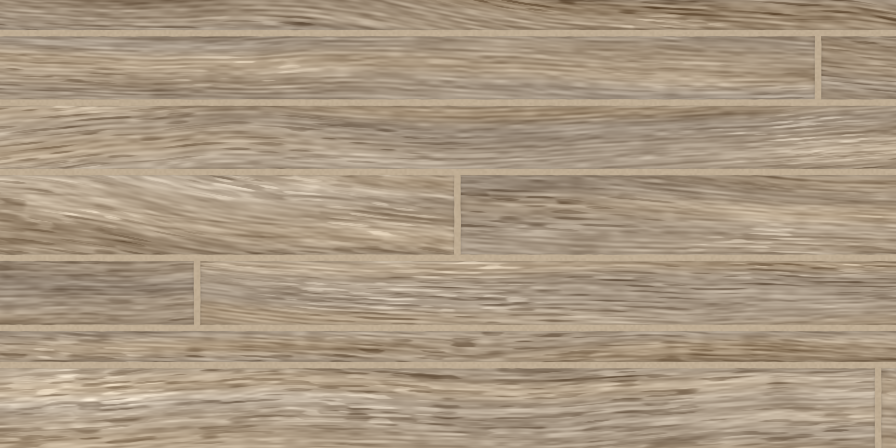
This texture is drawn by a WebGL 2 fragment shader. Its source:

```glsl
#version 300 es
precision highp float;
// Weathered oak planks in uneven courses, set with pale sandy grout.

#define GROUT_HALF 0.0074   // half width of a grout line
#define GROUT_WOBBLE 0.0007 // raggedness of plank edges
#define WAVE 0.075          // bending of the grain
#define FIGURE 0.15         // strength of broad bands
#define RINGS 0.09          // strength of growth lines
#define VEINS 0.065         // darkness of thin continuous veins
#define FIBRE 0.17          // strength of fine fibres
#define PORES 0.13          // darkness of thin pores
#define SCUFF 0.12          // brightness of chalky wear

uniform vec2 u_resolution;
out vec4 fragColor;

const vec3 OAK = vec3(0.655, 0.587, 0.504);
const vec3 GROUT = vec3(0.750, 0.677, 0.577);
const vec3 OCHRE = vec3(0.020, 0.004, -0.022);

// Each course: top edge, joint position, tone left and right of the joint
const int COURSES = 7;
const vec4 COURSE[COURSES] = vec4[](
    vec4(0.185, 1.960, 0.030, 0.010),
    vec4(0.268, 9.000, -0.010, 0.0),
    vec4(0.4245, 0.440, -0.035, -0.018),
    vec4(0.616, 1.021, 0.028, 0.005),
    vec4(0.771, 9.000, 0.005, 0.0),
    vec4(0.926, 1.826, -0.015, -0.025),
    vec4(1.200, 9.000, -0.010, 0.0));

float hash(vec2 p) {
    return fract(sin(dot(p, vec2(127.1, 311.7))) * 43758.5);
}

float noise(vec2 p) {
    vec2 i = floor(p), f = fract(p);
    f = f * f * (3.0 - 2.0 * f);
    return mix(mix(hash(i), hash(i + vec2(1, 0)), f.x),
               mix(hash(i + vec2(0, 1)), hash(i + vec2(1, 1)), f.x), f.y);
}

// Noise centred on zero
float ripple(vec2 p) {
    return noise(p) - 0.5;
}

vec3 wood(vec2 p, vec2 seed, float tone) {
    // Bend and tilt the grain gently, differently in every plank
    float tilt = (hash(seed) - 0.5) * 0.08;
    vec2 q = p + seed;
    q.y += WAVE * ripple(p * vec2(1.7, 2.6) + seed) + tilt * p.x;
    q.y += 0.005 * ripple(p * vec2(8.0, 9.0) + seed);
    vec2 slant = q + vec2(0.0, (hash(seed + 3.0) - 0.4) * 0.12 * p.x);

    // Broad figure and growth lines
    float v = tone;
    v += FIGURE * ripple(q * vec2(1.0, 19.0));
    v += RINGS * ripple(q * vec2(1.6, 62.0) + 7.0);

    // Long thin veins follow the contours of a slow field
    float contour = abs(fract(3.0 * noise(q * vec2(0.9, 15.0) + 11.0)) - 0.5);
    float presence = smoothstep(0.35, 0.7, noise(q * vec2(2.5, 21.0) + 23.0));
    v -= VEINS * presence * (1.0 - smoothstep(0.0, 0.13, contour));

    // Crisp fibres, long and short
    v += FIBRE * ripple(slant * vec2(8.0, 185.0) + 19.0);
    v += 0.12 * ripple(slant * vec2(34.0, 215.0) + 31.0);

    // Hairline pores gather in some bands
    float band = smoothstep(0.25, 0.75, noise(q * vec2(1.3, 15.0) + 43.0));
    v -= PORES * band * smoothstep(0.6, 0.8, noise(slant * vec2(15.0, 175.0) + 3.0));
    v += 0.02 * band;

    // Chalky wear in scattered patches
    float patches = smoothstep(0.6, 0.85, noise(p * vec2(3.0, 14.0) + seed * 1.7));
    v += SCUFF * patches * smoothstep(0.56, 0.78, noise(slant * vec2(20.0, 180.0) + 57.0));

    float warmth = ripple(q * vec2(0.9, 24.0) + 71.0) * 1.6;
    return OAK + v * vec3(0.99, 1.03, 1.03) + OCHRE * warmth;
}

void main() {
    vec2 p = gl_FragCoord.xy / u_resolution.y;
    float pixel = 1.0 / u_resolution.y;

    // Find the course and its lower edge
    int row = 0;
    float base = -1.0;
    for (int i = 0; i < COURSES - 1; i++) {
        if (p.y > COURSE[i].x) {
            row = i + 1;
            base = COURSE[i].x;
        }
    }
    vec4 course = COURSE[row];
    float side = step(course.y, p.x);
    vec2 seed = vec2(float(row) * 5.3 + side * 17.9 + 2.0, float(row) * 3.7 + side * 8.1);

    // Distance from the nearest grout edge, positive on wood
    float gap = min(min(p.y - base, course.x - p.y), abs(p.x - course.y));
    float edge = gap - GROUT_HALF + GROUT_WOBBLE * ripple(p * 70.0) * 2.0;

    vec3 plank = wood(p, seed, mix(course.z, course.w, side));
    plank *= 1.0 - 0.12 * exp(-max(edge, 0.0) / 0.0025);

    // Fine sand in the grout
    vec3 grout = GROUT + 0.035 * ripple(p * 190.0);

    vec3 color = mix(grout, plank, smoothstep(-0.7 * pixel, 0.7 * pixel, edge));
    fragColor = vec4(clamp(color, 0.0, 1.0), 1.0);
}
```
